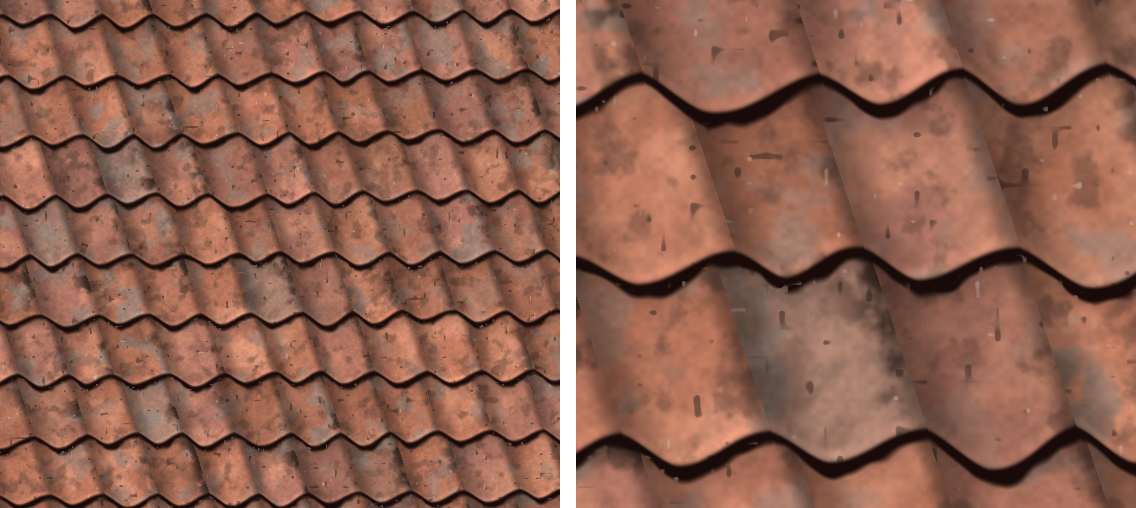
Left, the full canvas; right, a detail of the centre.
A WebGL 2 fragment shader for this texture:

```glsl
#version 300 es
precision highp float;
// Weathered clay pantile roof: slanted, overlapping rows with wavy lower edges.

uniform vec2 u_resolution;
out vec4 fragColor;

// Layout, in units of canvas height
const float ROW = 0.118;         // spacing of the rows
const float FIRST_EDGE = 0.043;  // depth of the first edge below the top
const float PITCH = 0.1017;      // width of one tile
const float SHEAR = 0.33;        // sideways drift of the columns going down
const float TILT = 0.012;        // slight rise of the rows to the right
const float PHASE = 0.17;        // column offset, in tiles

// Tile shape, in row heights or tile widths
const float WAVE = 0.095;        // half height of the edge wave
const float TROUGH = 0.32;       // position of the lowest point of the wave
const float GAP = 0.052;         // thickness of the dark gap
const float JITTER = 0.22;       // sideways disorder of the rows

const vec3 CLAY = vec3(0.64, 0.405, 0.315);
const vec3 ROSE = vec3(0.61, 0.405, 0.35);
const vec3 PALE = vec3(0.75, 0.51, 0.41);
const vec3 BROWN = vec3(0.41, 0.28, 0.23);
const vec3 LICHEN = vec3(0.55, 0.47, 0.43);
const vec3 SOOT = vec3(0.25, 0.18, 0.15);
const vec3 GAP_COLOUR = vec3(0.09, 0.04, 0.03);

float hash(vec2 p) {
    return fract(sin(dot(p, vec2(127.1, 311.7))) * 43758.5453);
}

float noise(vec2 p) {
    vec2 i = floor(p), f = fract(p);
    f = f * f * (3.0 - 2.0 * f);
    return mix(mix(hash(i), hash(i + vec2(1, 0)), f.x),
               mix(hash(i + vec2(0, 1)), hash(i + vec2(1, 1)), f.x), f.y);
}

float fbm(vec2 p) {
    float sum = 0.0, amp = 0.53;
    for (int i = 0; i < 4; i++) {
        sum += amp * noise(p);
        p = mat2(1.6, 1.2, -1.2, 1.6) * p + 7.3;
        amp *= 0.5;
    }
    return sum;
}

// Position along a row, counted in tiles
float columnAt(vec2 p, float row) {
    float s = (p.x - SHEAR * p.y) / PITCH + PHASE;
    s += JITTER * (hash(vec2(row, 4.0)) - 0.5);
    return s + 0.24 * (noise(vec2(s * 0.7, row * 5.3)) - 0.5);
}

// Lower edge of a row: steep fall after each crest, then a slow rise
float edgeWave(float s, float row) {
    float u = fract(s);
    float fall = smoothstep(-0.04, TROUGH, u);
    float rise = smoothstep(TROUGH, 1.0, u);
    float sag = 0.09 * (hash(vec2(floor(s), row + 31.0)) - 0.5) * sin(3.14159 * u);
    float drop = u < TROUGH ? mix(0.0, 1.0, fall) : 1.0 - rise;
    return WAVE * (2.0 * drop - 1.0) + sag + 0.05 * (noise(vec2(s * 0.5, row * 3.7)) - 0.5);
}

vec3 tileColour(vec2 p, float s, float row) {
    float u = fract(s);
    vec2 id = vec2(floor(s), row);
    float tone = hash(id + 3.1), age = hash(id + 17.7);
    vec2 q = p + 9.0 * vec2(tone, age);
    float broad = fbm(q * 17.0);
    float mottle = fbm(q * 48.0 + 5.0);
    float grain = noise(p * 260.0) + noise(p * 130.0) - 1.0;

    // Fired clay, different on each tile
    vec3 c = mix(CLAY, ROSE, smoothstep(0.35, 0.9, tone));
    c = mix(c, PALE, 0.75 * smoothstep(0.42, 0.72, broad));
    c = mix(c, BROWN, 0.6 * smoothstep(0.52, 0.75, mottle));
    c *= 0.9 + 0.2 * hash(id + 8.3);

    // Grey lichen, soot on the older tiles, pits and pale flecks
    float patches = fbm(q * 26.0 + 21.0);
    c = mix(c, LICHEN, (0.25 + 0.6 * age) * smoothstep(0.54, 0.68, patches));
    c = mix(c, LICHEN, 0.6 * smoothstep(0.9, 0.97, age));
    float flank = smoothstep(0.62, 0.95, u) + 0.35;
    float stain = smoothstep(0.5, 0.72, fbm(q * 34.0 + 43.0));
    c = mix(c, SOOT, 0.65 * stain * flank * smoothstep(0.1, 0.9, age));
    c = mix(c, SOOT, 0.6 * smoothstep(0.87, 0.95, noise(q * 105.0)));
    c = mix(c, vec3(0.76, 0.66, 0.6), 0.5 * smoothstep(0.92, 0.98, noise(q * 120.0 + 60.0)));
    c *= 1.0 + 0.09 * grain;

    // Roll of the tile: shaded hollow, lit face, darker far side
    float light = mix(0.7, 1.1, smoothstep(0.0, 0.42, u));
    return c * light * (1.0 - 0.36 * smoothstep(0.82, 1.0, u));
}

void main() {
    vec2 p = gl_FragCoord.xy / u_resolution.y;
    p.y = 1.0 - p.y;  // measured downward from here on
    float blur = 1.2 / (ROW * u_resolution.y) + 0.008;

    // Nearest edge decides which row covers this point
    float r = (p.y + TILT * p.x - FIRST_EDGE) / ROW;
    float edge = floor(r + 0.5);
    float s = columnAt(p, edge);
    float d = r - edge - edgeWave(s, edge);
    vec3 upper = tileColour(p, s, edge);
    vec3 lower = tileColour(p, columnAt(p, edge + 1.0), edge + 1.0);

    // Worn lip above the edge, soft shadow and dark gap below it
    upper *= 1.0 + 0.1 * smoothstep(-0.1, -0.04, d) - 0.25 * smoothstep(-0.03, 0.0, d);
    lower *= 1.0 - 0.5 * exp(-max(d, 0.0) * 10.0);
    float u = fract(s);
    float hollow = smoothstep(0.05, 0.3, u) * (1.0 - smoothstep(0.45, 0.9, u));
    float width = GAP + 0.025 * hollow + 0.05 * (noise(p * 75.0) - 0.4);
    float crumbs = smoothstep(0.75, 0.9, noise(p * 210.0)) * smoothstep(0.4, 0.7, noise(p * 13.0));
    vec3 gap = mix(GAP_COLOUR, LICHEN * 0.7, crumbs * smoothstep(0.03, 0.06, d));
    lower = mix(gap, lower, smoothstep(width - blur, width + blur * 2.0, d));
    fragColor = vec4(mix(upper, lower, smoothstep(-blur, blur, d)), 1.0);
}
```
